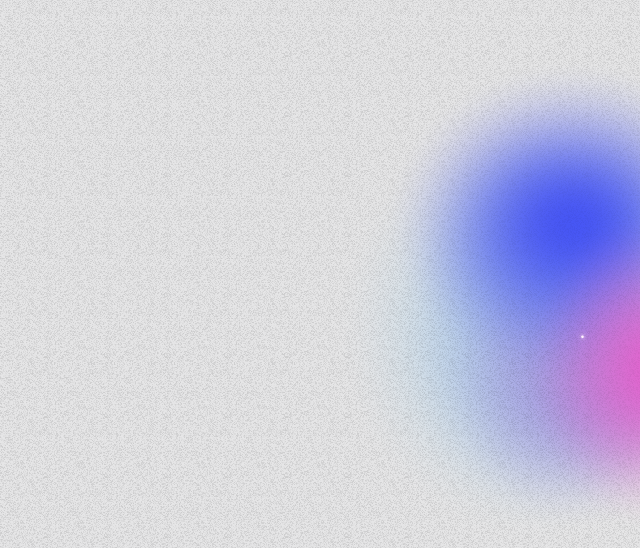
Reproduce this background procedurally as a WebGL 1 fragment shader.

```glsl
precision highp float;
// Soft blue, lavender and pink glows at the right of a pale grey ground.
// Elliptical falloffs are mixed in layers, then a small bright point and
// a repeating tile of fine dark grain are laid on top.
uniform vec2 u_resolution;

float hash(vec2 p) {
  vec3 q = fract(vec3(p.xyx) * 0.1031);
  q += dot(q, q.yzx + 33.33);
  return fract((q.x + q.y) * q.z);
}

// Elliptical glow: 1 inside the core fraction, fading to 0 at the radii.
float glow(vec2 p, vec2 center, vec2 radii, float core) {
  return 1.0 - smoothstep(core, 1.0, length((p - center) / radii));
}

void main() {
  // Units of canvas height, with x running to the aspect ratio.
  vec2 p = gl_FragCoord.xy / u_resolution.y;
  p.x += 1.169 - u_resolution.x / u_resolution.y;

  // Colour layers, from the widest and palest to the strongest.
  float haze = glow(p, vec2(0.98, 0.40), vec2(0.37, 0.39), 0.25);
  float periwinkle = glow(p, vec2(1.00, 0.40), vec2(0.28, 0.37), 0.0);
  float lavender = glow(p, vec2(1.06, 0.30), vec2(0.26, 0.27), 0.0);
  float blue = glow(p, vec2(1.046, 0.59), vec2(0.345, 0.30), 0.02);
  float pink = glow(p, vec2(1.20, 0.325), vec2(0.25, 0.30), 0.0);

  vec3 color = vec3(0.903, 0.903, 0.907);
  color = mix(color, vec3(0.75, 0.85, 0.92), haze * 0.9);
  color = mix(color, vec3(0.60, 0.67, 0.92), periwinkle * 0.7);
  color = mix(color, vec3(0.66, 0.58, 0.88), lavender * 0.8);
  color = mix(color, vec3(0.28, 0.34, 0.96), blue);
  color = mix(color, vec3(0.88, 0.39, 0.81), pink);

  // Tiled grain, quieter over the saturated glows.
  float speck = hash(mod(floor(p * 656.0), 72.0) + 7.0);
  float strength = 0.115 * (1.0 - 0.6 * max(blue, pink));
  color *= 1.0 - strength * speck * speck;

  // Tiny white point with a faint halo.
  float d = length(p - vec2(1.064, 0.3855));
  float spark = 1.0 - smoothstep(0.0005, 0.0035, d);
  spark += 0.25 * exp(-d * d / 0.00003);
  color = mix(color, vec3(1.0, 0.95, 1.0), min(spark, 1.0));

  gl_FragColor = vec4(color, 1.0);
}
```
